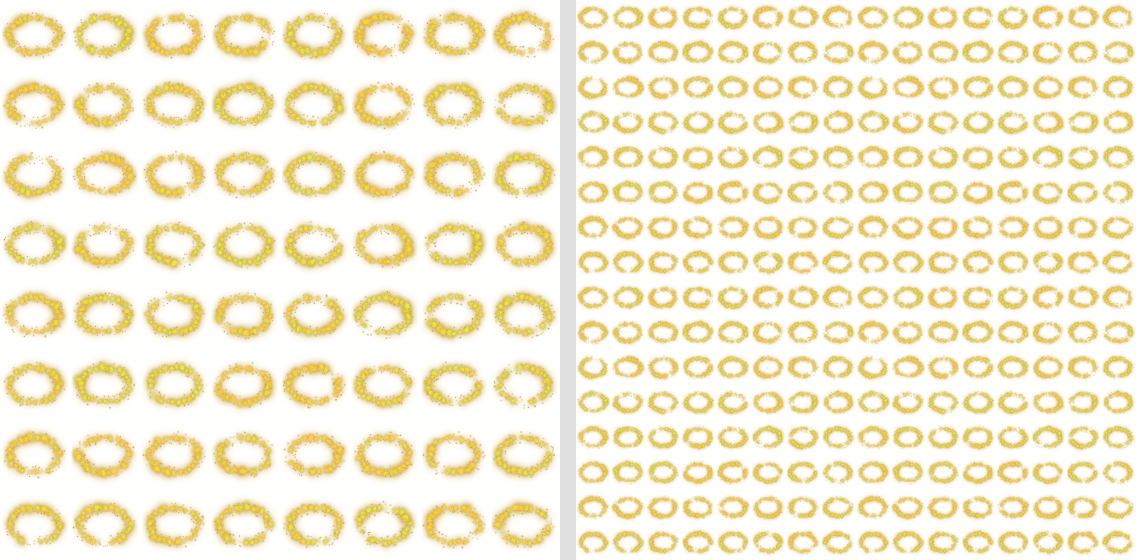
Left, the tile; right, the same tile 2 across and 2 down.
This pattern is drawn by a WebGL 2 fragment shader. Its source:

```glsl
#version 300 es
precision highp float;

uniform vec2 u_resolution;
out vec4 fragColor;

#define REPEATS 8.0
#define BLOBS 27
#define SPECKS 84
#define RING_CENTER vec2(0.488, 0.500)
#define RING_RADII vec2(0.355, 0.248)
#define BLOB_SIZE vec2(0.024, 0.066)
#define BODY_MARGIN 0.012
#define SPECK_SIZE 0.0165
#define SPECK_SPREAD 0.086
#define HALO_REACH 0.080
#define HALO_STRENGTH 0.52

const float TAU = 6.2831853;
const vec3 PAPER = vec3(1.00, 1.00, 0.995);
const vec3 HALO_GOLD = vec3(0.81, 0.69, 0.34);
const vec3 BODY_ORANGE = vec3(0.92, 0.69, 0.27);
const vec3 BODY_OLIVE = vec3(0.80, 0.73, 0.26);
const vec3 CORE_AMBER = vec3(0.98, 0.84, 0.20);
const vec3 CORE_LEMON = vec3(0.92, 0.94, 0.22);
const vec3 SPECK_ORANGE = vec3(0.92, 0.65, 0.32);
const vec3 SPECK_OLIVE = vec3(0.76, 0.68, 0.26);

// Four random values for one numbered part of one cell
vec4 hash4(vec2 cell, float index) {
    float seed = dot(vec3(cell, index), vec3(12.9898, 78.233, 37.719));
    return fract(sin(seed + vec4(0.0, 1.7, 3.1, 5.3)) * 43758.5453);
}

vec2 ringPoint(float angle) {
    return RING_RADII * vec2(cos(angle), sin(angle));
}

// Distance in blob radii, with a lumpy outline
float blobDistance(vec2 offset, float radius, float phase) {
    float angle = atan(offset.y, offset.x + 1e-5);
    float lumps = 1.0 + 0.12 * sin(2.0 * angle + phase) + 0.05 * sin(3.0 * angle - 2.0 * phase);
    return length(offset) / (radius * lumps);
}

// Lays a color over premultiplied paint
vec4 layer(vec4 paint, vec3 color, float alpha) {
    return mix(paint, vec4(color, 1.0), alpha);
}

vec3 drawRing(vec2 p, vec2 cell) {
    vec4 ring = hash4(cell, 0.5);
    float hasGap = step(0.45, fract(ring.x * 7.0));
    float haze = 0.0;
    vec4 paint = vec4(0.0);

    // Blobs: wide haze, soft body and bright core
    for (int i = 0; i < BLOBS; i++) {
        vec4 h = hash4(cell, float(i) + 1.0);
        float angle = (float(i) + 0.7 * h.x) / float(BLOBS) * TAU;
        float swell = 0.5 + 0.36 * sin(angle + ring.x * TAU) + 0.14 * sin(3.0 * angle + ring.y * TAU);
        float size = clamp(0.6 * h.y * h.y + 0.55 * swell, 0.0, 1.0);
        float radius = mix(BLOB_SIZE.x, BLOB_SIZE.y, size);
        vec2 offset = p - ringPoint(angle) * (1.0 + 0.14 * (h.z - 0.5));
        float reach = HALO_REACH + radius;
        float far = length(offset) / reach;
        if (far > 2.3) continue;

        float gap = smoothstep(0.04, 0.20, abs(sin(0.5 * angle - 0.5 * TAU * ring.w)));
        float presence = mix(1.0, gap, hasGap) * smoothstep(0.02, 0.15, size);
        haze += presence * HALO_STRENGTH * (0.3 + 1.1 * size) * exp(-2.6 * far * far);

        float d = blobDistance(offset, radius, h.w * TAU);
        float bodyD = blobDistance(offset, radius + BODY_MARGIN, h.w * TAU);
        float tint = clamp(0.65 * h.w + 0.7 * (ring.z - 0.2), 0.0, 1.0);
        float bodyAlpha = presence * 0.62 * (1.0 - smoothstep(0.35, 1.4, bodyD));
        paint = layer(paint, mix(BODY_ORANGE, BODY_OLIVE, tint), bodyAlpha);
        float coreAlpha = presence * 0.88 * (1.0 - smoothstep(0.40, 0.74, d));
        paint = layer(paint, mix(CORE_AMBER, CORE_LEMON, tint), coreAlpha);
    }

    // Fade the haze before the cell border
    vec2 border = 0.5 - abs(p + RING_CENTER - 0.5);
    float fade = smoothstep(0.0, 0.05, min(border.x, border.y));
    vec3 color = mix(PAPER, HALO_GOLD, fade * (1.0 - exp(-haze)));
    color = color * (1.0 - paint.a) + paint.rgb;

    // Specks: soft discs with darker centers, scattered about the ring
    for (int i = 0; i < SPECKS; i++) {
        vec4 h = hash4(cell, float(i) + 101.0);
        float angle = (float(i) + h.x) / float(SPECKS) * TAU;
        float side = 2.0 * h.y - 1.0;
        vec2 outward = vec2(cos(angle), sin(angle));
        vec2 offset = p - ringPoint(angle) - outward * side * SPECK_SPREAD;
        float d = length(offset) / (SPECK_SIZE * mix(0.7, 1.25, h.z));
        if (d > 1.5) continue;
        vec3 tint = mix(SPECK_ORANGE, SPECK_OLIVE, smoothstep(0.3, 0.9, h.w));
        float strength = mix(0.3, 0.8, abs(side));
        color = mix(color, tint, strength * 0.62 * (1.0 - smoothstep(0.2, 1.45, d)));
        color = mix(color, tint * 0.80, strength * 0.65 * (1.0 - smoothstep(0.05, 0.6, d)));
    }
    return color;
}

void main() {
    vec2 grid = gl_FragCoord.xy / u_resolution * REPEATS;
    vec2 cell = mod(floor(grid), REPEATS);
    fragColor = vec4(drawRing(fract(grid) - RING_CENTER, cell), 1.0);
}
```
